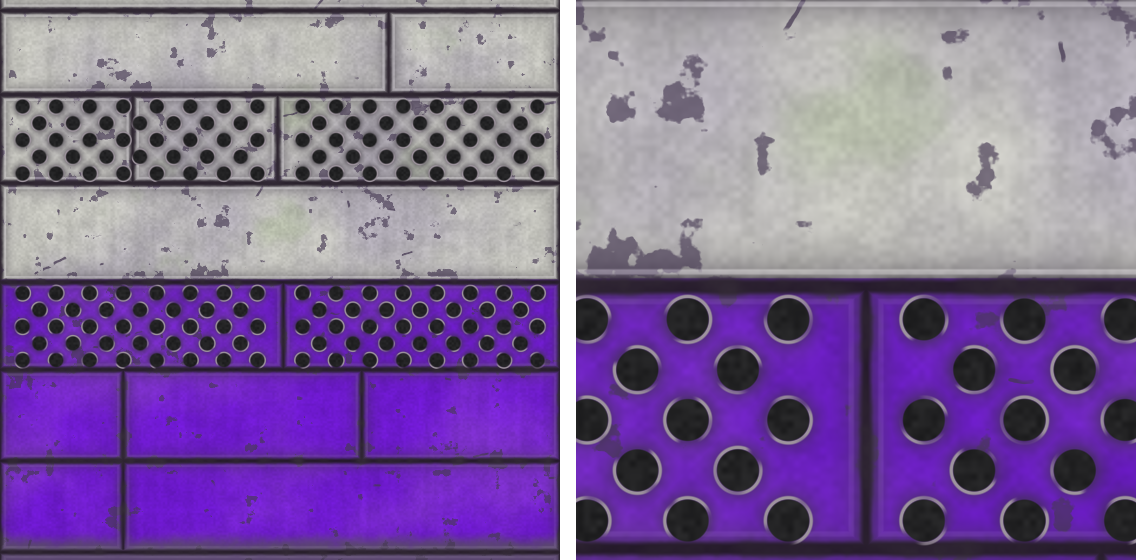
Left: the whole. Right: its middle third, enlarged.
A WebGL 1 fragment shader for this texture:

```glsl
precision highp float;

uniform vec2 u_resolution;

float hash(vec2 p) {
  return fract(sin(dot(p, vec2(127.1, 311.7))) * 43758.545);
}

// Value noise that wraps at the canvas edges
float noise(vec2 p, vec2 cells) {
  vec2 q = p * cells, i = floor(q), f = fract(q);
  f = f * f * (3.0 - 2.0 * f);
  vec2 a = mod(i, cells), b = mod(i + 1.0, cells);
  return mix(mix(hash(a), hash(vec2(b.x, a.y)), f.x),
             mix(hash(vec2(a.x, b.y)), hash(b), f.x), f.y);
}

float fbm(vec2 p, vec2 cells) {
  float sum = 0.0, gain = 0.5;
  for (int i = 0; i < 5; i++) {
    sum += gain * noise(p, cells);
    cells *= 2.0;
    gain *= 0.5;
  }
  return sum;
}

float horizontalSeams(vec2 p) {
  float d = min(abs(p.y - 0.019), abs(p.y - 0.169));
  d = min(d, min(abs(p.y - 0.327), abs(p.y - 0.504)));
  d = min(d, min(abs(p.y - 0.660), abs(p.y - 0.823)));
  return min(d, abs(p.y - 0.986));
}

float joint(vec2 p, float x, float top, float bottom) {
  return length(vec2(p.x - x, max(0.0, max(top - p.y, p.y - bottom))));
}

float verticalSeams(vec2 p) {
  float d = min(p.x, 1.0 - p.x);
  d = min(d, joint(p, 0.694, 0.019, 0.169));
  d = min(d, min(joint(p, 0.237, 0.169, 0.327), joint(p, 0.496, 0.169, 0.327)));
  d = min(d, joint(p, 0.506, 0.504, 0.660));
  return min(d, min(joint(p, 0.220, 0.660, 0.980), joint(p, 0.646, 0.660, 0.823)));
}

// Distance to the nearest hole centre: two staggered grids per half panel
float holeDistance(vec2 p) {
  if (p.y > 0.6667) return 1.0;
  vec2 local = vec2(fract(p.x * 2.0) / 2.0, fract(p.y * 3.0) / 3.0) - vec2(0.0404, 0.1901);
  float d = 1.0;
  for (int i = 0; i < 2; i++) {
    float odd = float(i);
    vec2 q = local - odd * 0.02995;
    vec2 cell = clamp(floor(q / 0.0599 + 0.5), vec2(0.0), vec2(7.0, 2.0) - odd);
    d = min(d, length(q - cell * 0.0599));
  }
  return d;
}

// Short, mostly level scratches scattered over a jittered grid
float scratches(vec2 p, float cells, float px) {
  float mark = 0.0;
  for (int j = -1; j <= 1; j++) {
    for (int i = -1; i <= 1; i++) {
      vec2 cell = floor(p * cells) + vec2(i, j);
      vec2 id = mod(cell, cells);
      vec2 q = p * cells - cell - vec2(hash(id + 3.1), hash(id + 7.7));
      float angle = (hash(id + 1.3) - 0.5) * (hash(id + 5.9) > 0.7 ? 3.0 : 0.7);
      vec2 along = vec2(cos(angle), sin(angle));
      float reach = mix(0.04, 0.3, pow(hash(id + 9.2), 2.0));
      q -= along * clamp(dot(q, along), -reach, reach);
      float line = 1.0 - smoothstep(0.0008, 0.0012 + px, length(q) / cells);
      mark = max(mark, line * step(hash(id + 11.4), 0.42));
    }
  }
  return mark;
}

void main() {
  vec2 uv = gl_FragCoord.xy / u_resolution;
  vec2 p = vec2(uv.x, 1.0 - uv.y);
  float px = 1.0 / min(u_resolution.x, u_resolution.y);
  float cloud = fbm(p, vec2(6.0));
  float rough = fbm(p, vec2(45.0));
  float streak = noise(p, vec2(80.0, 9.0));
  float grain = noise(p, vec2(256.0));
  float purple = smoothstep(-px, px, p.y - 0.499);

  // Painted metal
  vec3 white = mix(vec3(0.80, 0.80, 0.77), vec3(0.70, 0.68, 0.72), smoothstep(0.3, 0.75, cloud));
  white = mix(white, vec3(0.66, 0.72, 0.58), 0.4 * smoothstep(0.62, 0.8, fbm(p + 0.37, vec2(9.0))));
  vec3 violet = mix(vec3(0.44, 0.10, 0.83), vec3(0.50, 0.19, 0.82), smoothstep(0.3, 0.7, cloud));
  vec3 color = mix(white, violet, purple);
  color *= 0.97 + 0.07 * (streak - 0.5) + 0.09 * (grain - 0.5) + 0.16 * (rough - 0.45);

  // Grime gathered along seams and around holes
  float across = horizontalSeams(p), upright = verticalSeams(p);
  float seam = min(across, upright), hole = holeDistance(p);
  vec3 dirt = mix(vec3(0.30, 0.28, 0.31), vec3(0.25, 0.19, 0.32), purple);
  float grime = exp(-max(seam - 0.003, 0.0) / 0.010) * (0.45 + 0.8 * rough);
  grime = max(grime, 0.65 * exp(-max(hole - 0.0135, 0.0) / 0.007));
  color = mix(color, dirt, clamp(grime, 0.0, 1.0));
  color = mix(color, vec3(0.35, 0.30, 0.40), 0.85 * smoothstep(0.945, 0.982, p.y + 0.02 * (rough - 0.5)));

  // Chips and scratches
  float chips = smoothstep(0.70, 0.75, rough + 0.13 * exp(-seam / 0.018) + 0.12 * (cloud - 0.5));
  float scuffs = scratches(p + 0.006 * (rough - 0.5), 9.0, px) * smoothstep(0.3, 0.55, noise(p, vec2(110.0)));
  color = mix(color, vec3(0.27, 0.22, 0.32), max(0.65 * chips, 0.75 * scuffs));

  // Bevel highlights and dark joints
  float bevel = 1.0 - smoothstep(0.0008, 0.0018 + px, abs(seam - 0.0088));
  color += bevel * mix(0.18, 0.06, purple) * (0.4 + rough);
  float wobble = 0.003 * (rough - 0.45);
  float gap = 1.0 - smoothstep(-0.0015 - px, 0.0015 + px, across - 0.0042 - wobble);
  gap = max(gap, 1.0 - smoothstep(-0.0015 - px, 0.0015 + px, upright - 0.0030 - wobble));
  color = mix(color, vec3(0.15, 0.115, 0.16) + 0.12 * (rough - 0.4), 0.92 * gap);

  // Punched holes with worn bright rims
  float rim = 1.0 - smoothstep(0.0004, 0.0011 + px, abs(hole - 0.0136));
  color = mix(color, vec3(0.62, 0.58, 0.62), rim * smoothstep(0.25, 0.7, noise(p, vec2(70.0))));
  float punched = 1.0 - smoothstep(-px, px, hole - 0.0125);
  color = mix(color, vec3(0.12, 0.12, 0.125) + 0.06 * (grain - 0.3), punched);

  gl_FragColor = vec4(clamp(color, 0.0, 1.0), 1.0);
}
```
